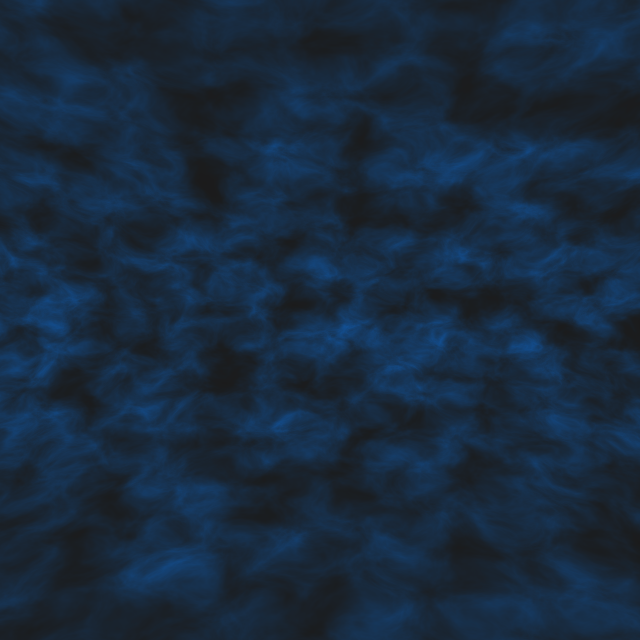
Give the GLSL for this texture, as a Shadertoy shader.

```glsl
const vec3 CHARCOAL = vec3(0.105, 0.105, 0.105);
const vec3 BLUE_GLOW = vec3(0.065, 0.345, 0.655);

// Unit gradient at a lattice corner
vec2 cornerGradient(vec2 cell) {
    float angle = 6.2832 * fract(sin(dot(cell, vec2(127.1, 311.7))) * 43758.5);
    return vec2(cos(angle), sin(angle));
}

float gradientNoise(vec2 p) {
    vec2 cell = floor(p);
    vec2 f = p - cell;
    vec2 blend = f * f * f * (f * (f * 6.0 - 15.0) + 10.0);
    vec2 right = vec2(1.0, 0.0);
    vec2 up = vec2(0.0, 1.0);
    float a = dot(cornerGradient(cell), f);
    float b = dot(cornerGradient(cell + right), f - right);
    float c = dot(cornerGradient(cell + up), f - up);
    float d = dot(cornerGradient(cell + 1.0), f - 1.0);
    return mix(mix(a, b, blend.x), mix(c, d, blend.x), blend.y);
}

// Soft cloud layers, centred on zero
float cloudNoise(vec2 p, int octaves, float gain) {
    float sum = 0.0;
    float amplitude = 1.0;
    for (int i = 0; i < octaves; i++) {
        sum += amplitude * gradientNoise(p);
        p = p * 2.03 + vec2(17.3, 9.1);
        amplitude *= gain;
    }
    return sum;
}

// Creased layers: thin bright filaments along the zero lines
float wispNoise(vec2 p, int octaves, float gain) {
    float sum = 0.0;
    float amplitude = 1.0;
    for (int i = 0; i < octaves; i++) {
        sum += amplitude * (0.17 - abs(gradientNoise(p)));
        p = p * 2.07 + vec2(5.7, 23.9);
        amplitude *= gain;
    }
    return sum;
}

// Features shrink and flatten towards the horizon
vec2 horizonSpace(vec2 p, float reach, vec2 frequency) {
    float height = p.y / reach;
    float spread = inversesqrt(1.0 + height * height);
    return frequency * vec2(p.x * spread, reach * asinh(height));
}

vec2 warp(vec2 p, float strength) {
    vec2 offset = vec2(gradientNoise(p + 31.4), gradientNoise(p + vec2(72.8, 14.6)));
    return p + strength * offset;
}

float softPositive(float x, float softness) {
    return 0.5 * (x + sqrt(x * x + softness * softness));
}

void mainImage(out vec4 fragColor, in vec2 fragCoord) {
    vec2 p = (fragCoord - 0.5 * iResolution.xy) / iResolution.y;
    vec2 q = horizonSpace(p, 0.3, vec2(10.5, 15.5)) + vec2(40.0, 60.0);
    vec2 curled = warp(q * 1.7, 0.4) / 1.7;

    // Smoke body: broad drifts, then soft clumps
    float drifts = gradientNoise(q * 0.45 + 3.7);
    float clumps = cloudNoise(curled, 5, 0.5);
    float body = softPositive(0.255 + 0.17 * drifts + 0.43 * clumps, 0.06);

    // Filaments where the smoke is dense
    float wisps = wispNoise(curled * 1.6 + 8.0, 5, 0.55);
    float smoke = body * (1.0 + 1.05 * wisps);

    // Brighter band along the horizon
    float band = exp(-12.0 * p.y * p.y);
    smoke *= mix(0.82, 1.2, band);

    vec3 color = mix(CHARCOAL, BLUE_GLOW, clamp(smoke, 0.0, 1.0));
    fragColor = vec4(color, 1.0);
}
```
